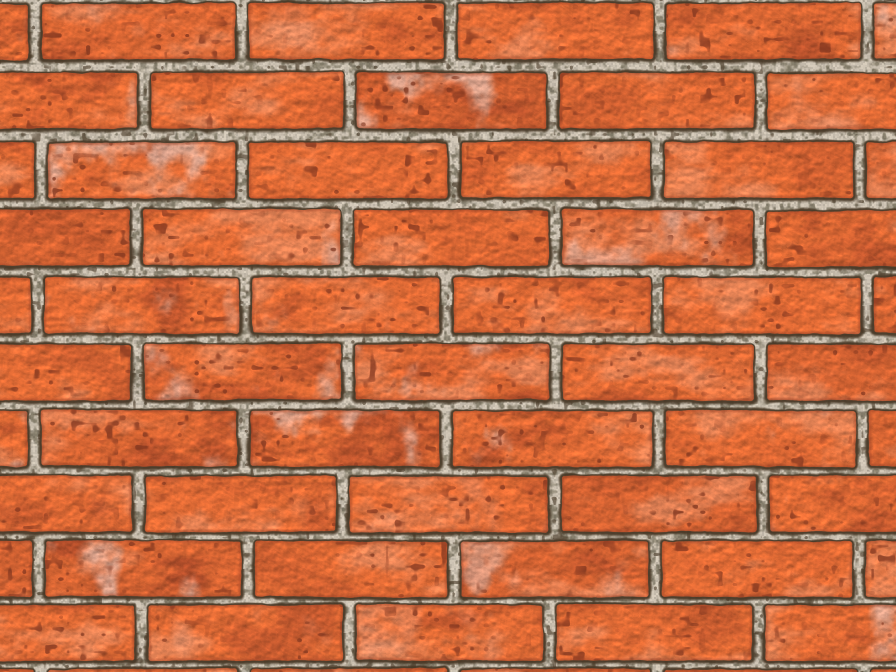
A WebGL 1 fragment shader for this texture:

```glsl
precision highp float;
// Weathered orange brick wall in running bond with rough grey mortar.

uniform vec2 u_resolution;

// Layout, in units of the canvas height, measured down from the top
const float ROW_START = -0.0053;   // top of the first course
const float ROW_PITCH = 0.1045;    // height of the first course
const float ROW_SHRINK = 0.0005;   // courses get slightly lower downwards
const float BRICK_PITCH = 0.3073;
const float EVEN_OFFSET = 0.0556;
const float ODD_OFFSET = 0.2083;
const float HALF_HEIGHT = 0.0413;
const float HALF_JOINT = 0.0103;
const float JOINT_JITTER = 0.045;  // share of the brick pitch
const float CORNER = 0.004;
const float ROUGHNESS = 0.0042;
const float SHADOW_WIDTH = 0.0042;

const vec3 BRICK = vec3(0.88, 0.42, 0.21);
const vec3 BRICK_PALE = vec3(0.90, 0.56, 0.40);
const vec3 BRICK_DARK = vec3(0.62, 0.26, 0.15);
const vec3 BLOOM = vec3(0.86, 0.66, 0.58);
const vec3 MORTAR_LIGHT = vec3(0.78, 0.74, 0.68);
const vec3 MORTAR_DARK = vec3(0.51, 0.48, 0.41);
const vec3 SHADOW = vec3(0.28, 0.22, 0.15);

float hash(vec2 p) {
  vec3 q = fract(vec3(p.xyx) * 0.1031);
  q += dot(q, q.yzx + 33.33);
  return fract((q.x + q.y) * q.z);
}

float noise(vec2 p) {
  vec2 i = floor(p), f = fract(p);
  f = f * f * (3.0 - 2.0 * f);
  return mix(mix(hash(i), hash(i + vec2(1.0, 0.0)), f.x),
             mix(hash(i + vec2(0.0, 1.0)), hash(i + 1.0), f.x), f.y);
}

float fbm(vec2 p) {
  float sum = 0.0, amp = 0.533;
  for (int i = 0; i < 4; i++) {
    sum += amp * noise(p);
    p = p * 2.03 + 17.7;
    amp *= 0.5;
  }
  return sum;
}

float rowTop(float row) {
  return ROW_START + row * (ROW_PITCH - ROW_SHRINK * row);
}

// Position of the joint to the left of a brick, in brick pitches
float jointAt(vec2 id) {
  return id.x + JOINT_JITTER * (hash(id + 41.0) - 0.5);
}

float roundedBox(vec2 p, vec2 halfSize) {
  vec2 q = abs(p) - halfSize + CORNER;
  return length(max(q, 0.0)) + min(max(q.x, q.y), 0.0) - CORNER;
}

vec3 mortarColor(vec2 p, float d, float below) {
  float grain = 0.6 * noise(p * 190.0) + 0.4 * fbm(p * 60.0);
  vec3 col = mix(MORTAR_DARK, MORTAR_LIGHT, smoothstep(0.22, 0.58, grain));
  col *= 0.94 + 0.16 * hash(floor(p * 330.0));
  col = mix(col, SHADOW, 0.6 * smoothstep(0.76, 0.92, noise(p * 120.0 + 60.0)));
  // Contact shadow, deeper under each brick
  float reach = SHADOW_WIDTH * (0.5 + 0.9 * noise(p * 45.0) + 0.5 * below);
  return mix(col, SHADOW, 0.95 * (1.0 - smoothstep(0.3 * reach, 1.3 * reach, d)));
}

vec3 brickColor(vec2 p, vec2 id, float d) {
  float tone = hash(id + 7.0), wear = hash(id + 23.0);
  vec2 q = p + 9.0 * vec2(tone, wear);
  vec3 col = mix(BRICK, BRICK_DARK, 0.28 * smoothstep(0.55, 1.0, tone));

  // Broad fired patches, pale bloom and dark smudges
  float patches = fbm(q * vec2(11.0, 20.0));
  col = mix(col, BRICK_PALE, 0.65 * smoothstep(0.5, 0.78, patches));
  col = mix(col, BRICK_DARK, 0.5 * smoothstep(0.46, 0.22, patches) * (0.4 + wear));
  float bloom = smoothstep(0.57, 0.8, fbm(q * vec2(16.0, 13.0) + 30.0));
  col = mix(col, BLOOM, 0.9 * bloom * smoothstep(0.35, 0.8, wear));

  // Relief lit from above, then clustered pits
  vec2 g = q * vec2(65.0, 90.0);
  float relief = fbm(g) - fbm(g + vec2(0.12, 0.35));
  col *= 1.0 + 0.55 * relief + 0.10 * (noise(q * 200.0) - 0.5);
  float cluster = smoothstep(0.4, 0.68, fbm(q * 17.0 + 50.0));
  float pit = smoothstep(0.72, 0.9, noise(q * vec2(95.0, 115.0) + 11.0));
  col = mix(col, BRICK_DARK * 0.8, 0.75 * pit * (0.25 + 0.75 * cluster));

  // Worn arris
  return mix(col, BRICK_DARK, 0.5 * smoothstep(-0.006, 0.0, d));
}

void main() {
  vec2 p = gl_FragCoord.xy / u_resolution.y;
  p.y = 1.0 - p.y;
  float pixel = 1.0 / u_resolution.y;

  // Course from the inverse of rowTop, then brick within the course
  float root = sqrt(ROW_PITCH * ROW_PITCH - 4.0 * ROW_SHRINK * (p.y - ROW_START));
  float row = floor((ROW_PITCH - root) / (2.0 * ROW_SHRINK));
  float x = (p.x - mix(EVEN_OFFSET, ODD_OFFSET, mod(row, 2.0))) / BRICK_PITCH;
  vec2 id = vec2(floor(x), row);
  if (x < jointAt(id)) id.x -= 1.0;
  else if (x > jointAt(id + vec2(1.0, 0.0))) id.x += 1.0;

  float left = jointAt(id), right = jointAt(id + vec2(1.0, 0.0));
  vec2 center = vec2(0.5 * (left + right), 0.5 * (rowTop(row) + rowTop(row + 1.0)));
  vec2 local = vec2((x - center.x) * BRICK_PITCH, p.y - center.y);
  local.y += 0.002 * (hash(id + 3.0) - 0.5) + 0.012 * local.x * (hash(id + 5.0) - 0.5);
  vec2 halfSize = vec2(0.5 * (right - left) * BRICK_PITCH - HALF_JOINT, HALF_HEIGHT);
  float d = roundedBox(local, halfSize) + ROUGHNESS * (fbm(p * 42.0) - 0.5);

  float below = step(0.0, local.y);
  float cover = smoothstep(0.7 * pixel, -0.7 * pixel, d);
  vec3 col = mix(mortarColor(p, d, below), brickColor(p, id, d), cover);
  gl_FragColor = vec4(clamp(col, 0.0, 1.0), 1.0);
}
```
